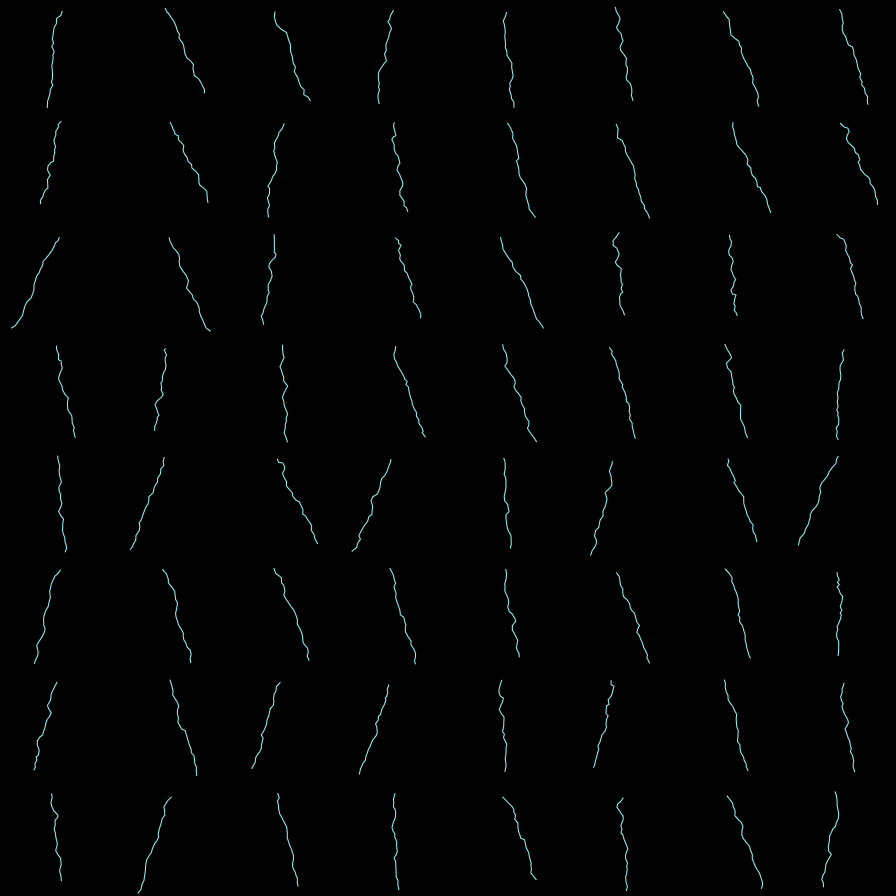
Reproduce this pattern procedurally as a Shadertoy shader.

```glsl
// Grid of thin, jagged pale-cyan cracks hanging at random leans on black.
#define GRID 8.0                      // repeats across and down
#define SEGMENTS 24                   // straight pieces per crack
#define KNOTS 9.0                     // slow bends per crack
#define LINE_WIDTH 0.0012             // in canvas heights
#define MAX_LEAN 0.39                 // sideways drift, in cells
#define DROP_RANGE vec2(0.72, 0.86)   // crack height, in cells
#define TOP_RANGE vec2(0.885, 0.925)  // crack top, in cells
#define TOP_SHIFT 0.03                // sideways scatter of the top
#define BEND vec2(0.024, 0.014)       // amplitude of slow bends
#define JAG vec2(0.010, 0.008)        // amplitude of fine jags
#define CRACK_COLOR vec3(0.57, 0.92, 0.92)

// Integer hash: three values in 0..1 from a cell and an index.
vec3 hash3(vec2 cell, float index) {
    uvec3 v = uvec3(ivec3(cell, index) + 64);
    v = v * 1664525u + 1013904223u;
    v.x += v.y * v.z; v.y += v.z * v.x; v.z += v.x * v.y;
    v ^= v >> 16u;
    v.x += v.y * v.z; v.y += v.z * v.x; v.z += v.x * v.y;
    return vec3(v >> 8u) / 16777216.0;
}

vec2 signedHash(vec2 cell, float index) {
    return hash3(cell, index).xy * 2.0 - 1.0;
}

// Offset of a joint: slow bends, strongest at the top, plus fine jags.
vec2 wander(vec2 cell, float t, float joint) {
    float k = t * KNOTS;
    vec2 bend = mix(signedHash(cell, 100.0 + floor(k)),
                    signedHash(cell, 101.0 + floor(k)),
                    smoothstep(0.0, 1.0, fract(k)));
    return bend * BEND * mix(1.4, 0.8, t) + signedHash(cell, 200.0 + joint) * JAG;
}

float segmentDistance(vec2 p, vec2 a, vec2 b) {
    vec2 ab = b - a;
    float h = clamp(dot(p - a, ab) / max(dot(ab, ab), 1e-8), 0.0, 1.0);
    return length(p - a - ab * h);
}

// Distance to the crack of one cell, in cell units.
float crackDistance(vec2 p, vec2 cell) {
    vec3 r = hash3(cell, 1.0);
    vec3 s = hash3(cell, 2.0);
    vec2 top = vec2(0.5 + (r.x * 2.0 - 1.0) * TOP_SHIFT,
                    mix(TOP_RANGE.x, TOP_RANGE.y, r.y));
    vec2 fall = vec2((s.x * 2.0 - 1.0) * MAX_LEAN,
                     -mix(DROP_RANGE.x, DROP_RANGE.y, r.z));
    vec2 previous = top + wander(cell, 0.0, 0.0);
    float d = 1.0;
    for (int i = 1; i <= SEGMENTS; i++) {
        float t = float(i) / float(SEGMENTS);
        vec2 next = top + fall * t + wander(cell, t, float(i));
        d = min(d, segmentDistance(p, previous, next));
        previous = next;
    }
    return d;
}

// Share of a pixel covered by a line that may be thinner than the pixel.
float lineCoverage(float d, float halfWidth, float pixel) {
    float inner = max(d - 0.5 * pixel, -halfWidth);
    float outer = min(d + 0.5 * pixel, halfWidth);
    return clamp((outer - inner) / pixel, 0.0, 1.0);
}

void mainImage(out vec4 fragColor, in vec2 fragCoord) {
    vec2 grid = fragCoord / iResolution.y * GRID;
    float d = crackDistance(fract(grid), floor(grid)) / GRID;
    float ink = lineCoverage(d, 0.5 * LINE_WIDTH, 1.0 / iResolution.y);
    fragColor = vec4(CRACK_COLOR * ink, 1.0);
}
```
